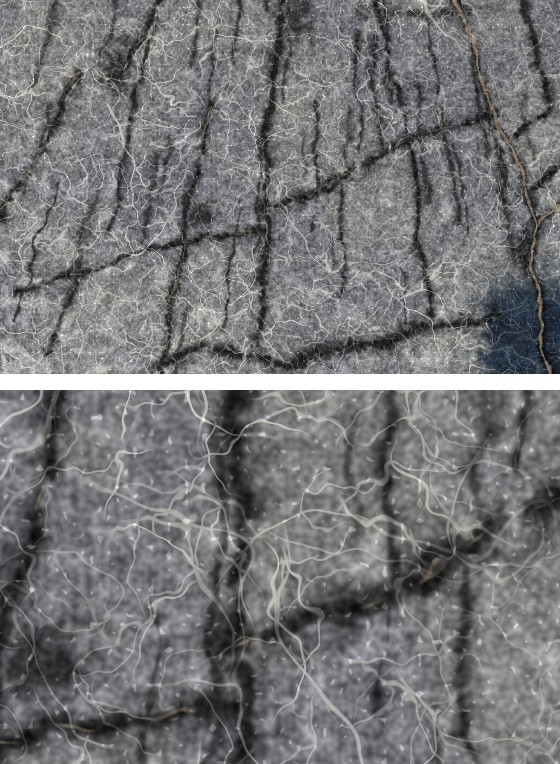
Top: the whole. Bottom: its middle third, enlarged.
A WebGL 1 fragment shader for this texture:

```glsl
precision highp float;
// Weathered grey slate with dark fissures, ochre seams and a web of pale hair roots.
uniform vec2 u_resolution;

vec2 hash2(vec2 p) {
  return fract(sin(vec2(dot(p, vec2(127.1, 311.7)), dot(p, vec2(269.5, 183.3)))) * 43758.55);
}

float gradientAt(vec2 cell, vec2 f) {
  float a = 6.2832 * hash2(cell).x;
  return dot(vec2(cos(a), sin(a)), f);
}

float noise(vec2 p) {
  vec2 i = floor(p), f = fract(p), u = f * f * f * (f * (f * 6.0 - 15.0) + 10.0);
  vec2 e = vec2(1.0, 0.0);
  return mix(mix(gradientAt(i, f), gradientAt(i + e, f - e), u.x),
             mix(gradientAt(i + e.yx, f - e.yx), gradientAt(i + 1.0, f - 1.0), u.x), u.y);
}

vec2 noise2(vec2 p) { return vec2(noise(p), noise(p + 37.4)); }

float segment(vec2 p, vec2 a, vec2 b) {
  vec2 ab = b - a;
  return length(p - a - ab * clamp(dot(p - a, ab) / dot(ab, ab), 0.0, 1.0));
}

float bend(vec2 p, vec2 a, vec2 b, vec2 c) { return min(segment(p, a, b), segment(p, b, c)); }

// Broken dark core inside a soft ragged halo
float band(float d, float w, float rag) {
  float wide = w * max(0.1, 1.0 + 1.3 * rag);
  float halo = 1.0 - smoothstep(0.0, 1.7 * wide, d);
  float core = 1.0 - smoothstep(0.1 * wide, 0.75 * wide, d);
  return (0.55 * halo + 0.45 * core) * smoothstep(-0.9, 0.0, rag);
}

float stain(vec2 p, vec2 c, vec2 r, float rag) {
  return 1.0 - smoothstep(0.1, 1.3, length((p - c) / r) - 1.1 * rag);
}

// One curved hair per cell, bent by noise
float hairs(vec2 p, float scale, float w, float px) {
  vec2 q = p * scale + scale * 7.3;
  q += 0.38 * noise2(q * 1.4) + 0.12 * noise2(q * 4.5);
  float sum = 0.0;
  for (int j = -1; j <= 1; j++) for (int i = -1; i <= 1; i++) {
    vec2 cell = floor(q) + vec2(float(i), float(j));
    vec2 h = hash2(cell + scale), k = hash2(cell + scale + 51.0);
    float turn = 6.2832 * k.x, r = 0.3 + 1.6 * k.y;
    vec2 dir = vec2(cos(turn), sin(turn));
    vec2 v = q - cell - h + r * dir;
    float along = abs(atan(dir.x * v.y - dir.y * v.x, dot(dir, v))) * r;
    float d = abs(length(v) - r) / scale;
    float fade = 1.0 - smoothstep(0.4, 0.8, along);
    sum = max(sum, fade * (0.35 + 0.65 * h.y) * (1.0 - smoothstep(w * 0.4, w + px * 0.5, d)));
  }
  return sum;
}

void main() {
  vec2 p = gl_FragCoord.xy / u_resolution.y;
  float px = 1.0 / u_resolution.y;
  vec2 q = p + 0.026 * noise2(p * 7.0) + 0.012 * noise2(p * 26.0);
  float rag = 0.8 * noise(p * vec2(13.0, 8.0)) + 0.6 * noise(p * 34.0) + 0.5 * noise(p * 80.0);

  // Stone: mottling, lichen and grain
  float cloud = noise(p * 3.0) + 0.7 * noise(p * 9.0 + 4.0);
  float lichen = smoothstep(0.0, 0.6, noise(p * 15.0) + 0.8 * noise(p * 38.0) + 0.25 - 0.45 * p.y - 0.1 * p.x);
  float grain = 0.17 * noise(p * 160.0) + 0.15 * noise(p * 85.0 + 9.0) + 0.13 * noise(p * 40.0);
  vec3 color = mix(vec3(0.455, 0.462, 0.485), vec3(0.475, 0.475, 0.47), smoothstep(-0.4, 0.5, cloud));
  color += 0.07 * cloud + 0.13 * lichen + grain;

  // Long fissures crossing the slab
  float slant = bend(q, vec2(0.05, 0.22), vec2(0.47, 0.35), vec2(0.70, 0.38));
  float rise = bend(q, vec2(0.70, 0.43), vec2(0.90, 0.51), vec2(1.08, 0.62));
  rise = min(rise, segment(q, vec2(1.08, 0.62), vec2(1.33, 0.70)));
  float base = bend(q, vec2(0.43, 0.03), vec2(0.55, 0.07), vec2(0.76, 0.03));
  base = min(base, segment(q, vec2(0.76, 0.03), vec2(1.32, 0.16)));
  float left = min(segment(q, vec2(0.0, 0.42), vec2(0.22, 0.80)), segment(q, vec2(0.32, 0.80), vec2(0.44, 1.02)));
  float stem = bend(q, vec2(0.43, 0.0), vec2(0.49, 0.38), vec2(0.56, 0.72));
  float middle = bend(q, vec2(0.70, 0.08), vec2(0.715, 0.6), vec2(0.75, 1.02));
  float right = bend(q, vec2(1.00, 1.02), vec2(1.10, 0.6), vec2(1.15, 0.15));
  float edge = min(bend(q, vec2(1.40, 1.02), vec2(1.47, 0.70), vec2(1.38, 0.64)), segment(q, vec2(1.42, 0.50), vec2(1.52, 0.56)));
  float seam = bend(q, vec2(1.22, 1.02), vec2(1.33, 0.68), vec2(1.44, 0.40));
  seam = min(seam, bend(q, vec2(1.53, 0.48), vec2(1.44, 0.40), vec2(1.42, 0.28)));
  seam = min(seam, segment(q, vec2(1.42, 0.28), vec2(1.48, -0.02)));
  float dark = max(band(min(rise, base), 0.026, rag), band(min(slant, stem), 0.017, rag));
  dark = max(dark, band(min(min(left, middle), edge), 0.019, rag));
  dark = max(dark, max(band(right, 0.014, rag), band(seam, 0.020, rag)));

  // Short broken fissures fanning across the slab
  for (int i = 0; i < 36; i++) {
    float n = float(i);
    vec2 h = hash2(vec2(n, 3.7));
    vec2 a = vec2(0.04 + 1.42 * fract(n * 0.618), 1.05 * h.x - 0.05);
    vec2 b = a + (0.10 + 0.28 * h.y) * vec2(0.34 - 0.38 * a.x, 1.0);
    dark = max(dark, (0.5 + 0.4 * h.y) * band(segment(q, a, b), 0.006 + 0.009 * fract(n * 0.37), rag));
  }

  // Stains where fissures meet
  dark = max(dark, 0.9 * stain(q, vec2(0.30, 0.81), vec2(0.05, 0.09), rag));
  dark = max(dark, 0.8 * stain(q, vec2(0.55, 0.42), vec2(0.05, 0.04), rag));
  dark = max(dark, 0.8 * stain(q, vec2(0.79, 0.93), vec2(0.06, 0.09), rag));
  dark = max(dark, 0.7 * stain(q, vec2(1.18, 0.97), vec2(0.20, 0.02), rag));
  dark = max(dark, stain(q, vec2(1.41, 0.33), vec2(0.03, 0.07), rag));
  color = mix(color, vec3(0.11, 0.108, 0.11) + 0.5 * grain, 0.95 * dark);

  // Wet blue corner
  float wet = smoothstep(1.26, 1.34, q.x + 0.06 * rag) * (1.0 - smoothstep(0.16, 0.34, q.y + 0.08 * rag));
  color *= mix(vec3(1.0), vec3(0.27, 0.36, 0.46), wet);

  // Hair roots in five sizes, thinner in the upper middle
  float web = 0.0;
  for (int i = 0; i < 5; i++) {
    float n = float(i);
    web = max(web, hairs(p, 4.0 + 2.7 * n, 0.0022 - 0.0002 * n, px) * (1.0 - 0.05 * n));
  }
  float cover = clamp(0.95 + 0.8 * noise(p * 3.5 + 8.0) - 0.3 * p.x * p.y, 0.25, 1.0);
  color = mix(color, vec3(0.86, 0.85, 0.81), web * cover * (1.0 - 0.5 * dark) * (1.0 - 0.6 * wet));

  // Ochre seams and pale grit
  float core = 1.0 - smoothstep(0.002, 0.004 + px, seam + 0.004 * rag);
  float thread = 1.0 - smoothstep(0.0, 0.002 + px, min(min(slant, left), min(stem, rise)));
  thread *= smoothstep(0.0, 0.3, noise(p * 22.0 + 2.0));
  color = mix(color, vec3(0.57, 0.51, 0.42) + grain, max(0.8 * core, 0.6 * thread));
  color += 0.2 * smoothstep(0.3, 0.5, noise(p * 130.0 + 5.0));
  gl_FragColor = vec4(clamp(color, 0.0, 1.0), 1.0);
}
```
